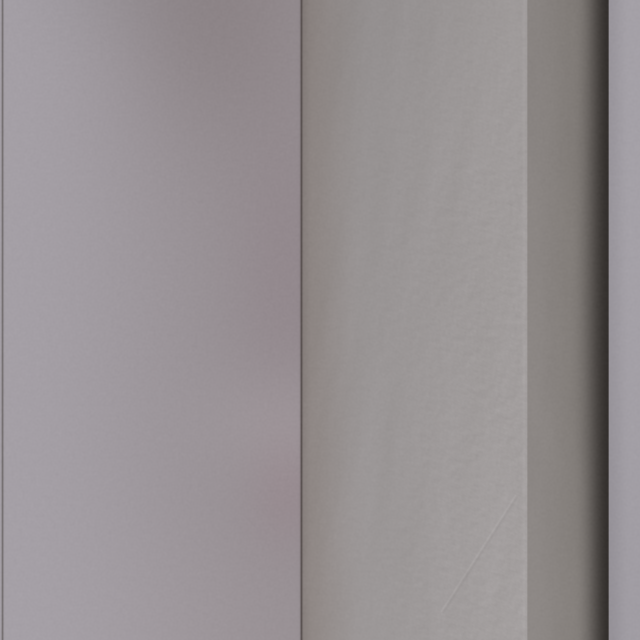
Reproduce this texture procedurally as a Shadertoy shader.

```glsl
vec2 hashGradient(vec2 cell) {
    vec2 h = vec2(dot(cell, vec2(127.1, 311.7)), dot(cell, vec2(269.5, 183.3)));
    return fract(sin(h) * 43758.5) * 2.0 - 1.0;
}

float gradientNoise(vec2 p) {
    vec2 i = floor(p), f = fract(p);
    vec2 u = f * f * f * (f * (f * 6.0 - 15.0) + 10.0);
    float a = dot(hashGradient(i), f);
    float b = dot(hashGradient(i + vec2(1, 0)), f - vec2(1, 0));
    float c = dot(hashGradient(i + vec2(0, 1)), f - vec2(0, 1));
    float d = dot(hashGradient(i + vec2(1, 1)), f - vec2(1, 1));
    return mix(mix(a, b, u.x), mix(c, d, u.x), u.y);
}

float fbm(vec2 p) {
    float sum = 0.0, amplitude = 0.5;
    for (int i = 0; i < 4; i++) {
        sum += amplitude * gradientNoise(p);
        p = mat2(1.6, 1.2, -1.2, 1.6) * p + 7.3;
        amplitude *= 0.55;
    }
    return sum;
}

float softSpot(vec2 p, vec2 centre, vec2 radius) {
    vec2 d = (p - centre) / radius;
    return exp(-dot(d, d));
}

float verticalLine(float x, float centre, float width) {
    float d = (x - centre) / width;
    return exp(-d * d);
}

float segmentDistance(vec2 p, vec2 a, vec2 b) {
    vec2 ab = b - a;
    return length(p - a - ab * clamp(dot(p - a, ab) / dot(ab, ab), 0.0, 1.0));
}

float plasterHeight(vec2 p) {
    vec2 slanted = mat2(0.8, 0.6, -0.6, 0.8) * p;
    return fbm(slanted * vec2(48.0, 80.0)) + 0.6 * fbm(p * vec2(20.0, 14.0));
}

// Smooth panel: cool on the left, rosy shade toward the seam
vec3 leftPanel(vec2 p) {
    vec3 col = mix(vec3(0.645, 0.625, 0.65), vec3(0.585, 0.555, 0.57), smoothstep(0.0, 0.46, p.x));
    col -= vec3(0.045, 0.05, 0.055) * softSpot(p, vec2(0.31, 1.0), vec2(0.14, 0.22));
    col -= vec3(0.02, 0.018, 0.02) * softSpot(p, vec2(0.16, 1.04), vec2(0.12, 0.1));
    col += 0.03 * softSpot(p, vec2(0.45, 0.34), vec2(0.13, 0.09));
    col += 0.018 * softSpot(p, vec2(0.36, 0.0), vec2(0.25, 0.2));
    col -= vec3(0.0, 0.016, 0.012) * softSpot(p, vec2(0.45, 0.23), vec2(0.06, 0.09));
    col -= vec3(0.008, 0.018, 0.014) * softSpot(p, vec2(0.45, 0.57), vec2(0.08, 0.22));
    return col;
}

// Trowelled plaster, lit from the upper left
vec3 plasterWall(vec2 p) {
    vec3 col = mix(vec3(0.555, 0.525, 0.515), vec3(0.6, 0.583, 0.583), smoothstep(0.47, 0.58, p.x));
    col = mix(col, vec3(0.635, 0.618, 0.616), smoothstep(0.56, 0.83, p.x) * 0.85);
    col += 0.022 * (0.55 - p.y);
    col -= 0.012 * softSpot(p, vec2(0.6, 0.98), vec2(0.14, 0.2));

    float relief = plasterHeight(p) - plasterHeight(p + vec2(-0.003, 0.004));
    float roughness = mix(0.25, 1.0, smoothstep(0.49, 0.8, p.x)) * mix(1.0, 0.55, smoothstep(0.6, 1.0, p.y));
    col += 0.045 * relief * roughness;

    // Long rising strokes and one fine scratch
    float stroke = fbm(vec2((p.x - 0.16 * p.y) * 24.0, p.y * 3.0));
    col += vec3(0.024, 0.024, 0.028) * stroke;
    vec2 lower = vec2(0.69, 0.045), upper = vec2(0.805, 0.225);
    float scratch = segmentDistance(p, lower, upper) / 0.0018;
    float groove = segmentDistance(p + vec2(-0.003, 0.002), lower, upper) / 0.002;
    return col + 0.025 * exp(-scratch * scratch) - 0.018 * exp(-groove * groove);
}

// Shaded return, falling into a deep gap on its right
vec3 returnWall(vec2 p) {
    vec3 col = mix(vec3(0.545, 0.525, 0.515), vec3(0.51, 0.49, 0.475), smoothstep(0.83, 0.91, p.x));
    col += 0.02 * (0.5 - p.y) + 0.02 * fbm(p * vec2(26.0, 7.0));
    float bend = 0.008 * softSpot(p, vec2(p.x, 0.5), vec2(1.0, 0.28));
    float shade = smoothstep(0.892 - bend, 0.952, p.x);
    return mix(col, vec3(0.2, 0.185, 0.175), pow(shade, 1.5));
}

vec3 rightPanel(vec2 p) {
    vec3 col = mix(vec3(0.6, 0.585, 0.61), vec3(0.645, 0.63, 0.655), smoothstep(0.95, 0.985, p.x));
    return col - 0.015 * smoothstep(0.6, 0.0, p.y);
}

void mainImage(out vec4 fragColor, in vec2 fragCoord) {
    vec2 p = fragCoord / iResolution.xy;
    float edge = max(0.0012, 0.7 / iResolution.x);

    vec3 col = mix(leftPanel(p), plasterWall(p), smoothstep(-edge, edge, p.x - 0.471));
    col = mix(col, returnWall(p), smoothstep(-edge, edge, p.x - 0.824));
    col = mix(col, rightPanel(p), smoothstep(-edge, edge, p.x - 0.951));

    // Seams and the worn corner highlight
    col = mix(col, vec3(0.34, 0.31, 0.305), 0.85 * verticalLine(p.x, 0.471, 0.0019));
    col -= 0.025 * verticalLine(p.x, 0.475, 0.007);
    col = mix(col, vec3(0.4, 0.38, 0.38), 0.75 * verticalLine(p.x, 0.004, 0.0017));
    float wear = 0.7 + gradientNoise(vec2(3.0, p.y * 70.0));
    col += 0.022 * wear * verticalLine(p.x, 0.819, 0.003);

    // Fine surface grain
    col += 0.012 * gradientNoise(p * 230.0) + 0.008 * gradientNoise(p * 110.0);
    fragColor = vec4(clamp(col, 0.0, 1.0), 1.0);
}
```
